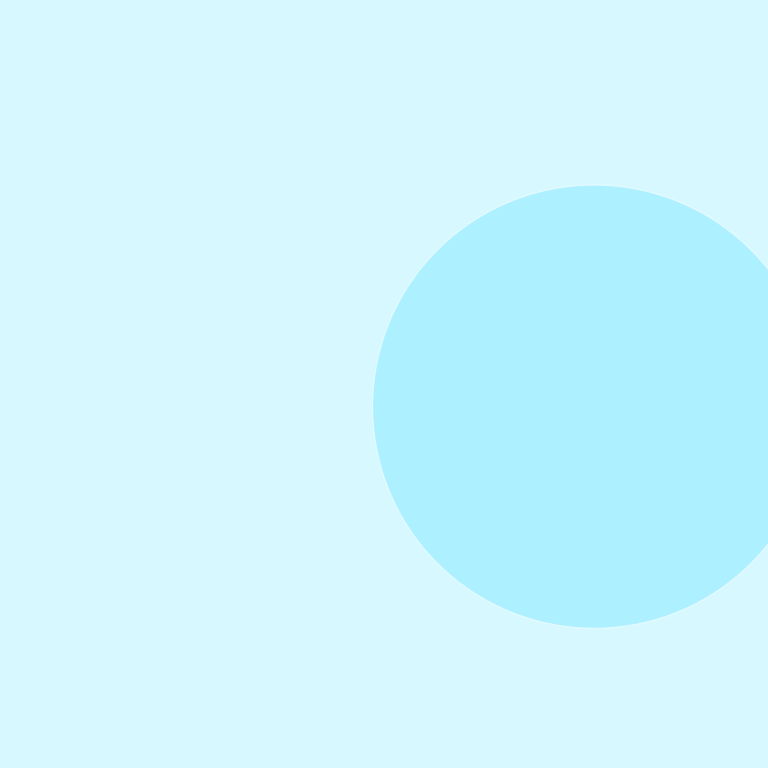
Give the GLSL for this background, as a WebGL 1 fragment shader.

```glsl
precision highp float;
// A flat pale cyan field with one large, deeper cyan disc running off the
// right side. The disc is a circle distance function with a smoothed edge
// and a faint, thin light rim.

uniform vec2 u_resolution;

#define DISC_CENTER vec2(0.7737, 0.4705)
#define DISC_RADIUS 0.288
#define RIM_WIDTH 0.0012
#define RIM_STRENGTH 0.35
#define FIELD_COLOR vec3(0.845, 0.973, 1.0)
#define DISC_COLOR vec3(0.680, 0.941, 1.0)
#define RIM_COLOR vec3(0.96, 0.995, 1.0)

// Signed distance to a circle: negative inside.
float circleDistance(vec2 point, vec2 center, float radius) {
  return length(point - center) - radius;
}

void main() {
  float unit = min(u_resolution.x, u_resolution.y);
  vec2 point = gl_FragCoord.xy / u_resolution;
  vec2 aspect = u_resolution / unit;
  float pixel = 1.0 / unit;

  float edge = circleDistance(point * aspect, DISC_CENTER * aspect, DISC_RADIUS);

  // Disc over field, antialiased across one pixel.
  float disc = 1.0 - smoothstep(-0.5 * pixel, 0.5 * pixel, edge);
  vec3 color = mix(FIELD_COLOR, DISC_COLOR, disc);

  // Thin highlight just outside the edge.
  float rimOffset = abs(edge - 0.5 * RIM_WIDTH);
  float rim = 1.0 - smoothstep(0.0, RIM_WIDTH + 0.5 * pixel, rimOffset);
  color = mix(color, RIM_COLOR, RIM_STRENGTH * rim);

  gl_FragColor = vec4(color, 1.0);
}
```
